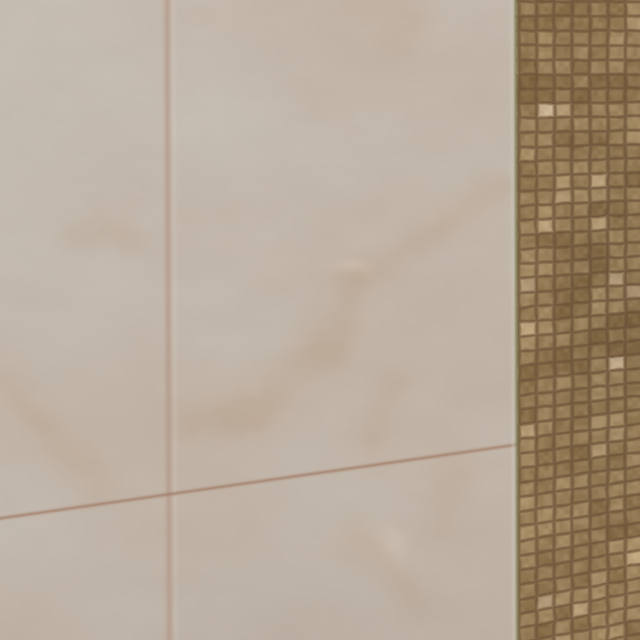
This texture is drawn by a Shadertoy shader. Its source:

```glsl
// Softly focused wall: large beige stone tiles with thin pink-brown grout,
// beside a strip of small gold mosaic. Stone uses warped noise and blurred
// vein segments; the mosaic is a sheared grid with hashed colours.

float hash(vec2 p) {
    p = fract(p * vec2(0.1031, 0.1137));
    p += dot(p, p.yx + 33.33);
    return fract((p.x + p.y) * p.x * 17.0);
}

float noise(vec2 p) {
    vec2 i = floor(p), f = fract(p);
    f = f * f * (3.0 - 2.0 * f);
    return mix(mix(hash(i), hash(i + vec2(1, 0)), f.x),
               mix(hash(i + vec2(0, 1)), hash(i + vec2(1, 1)), f.x), f.y);
}

float fbm(vec2 p) {
    float sum = 0.0, amp = 0.5;
    for (int i = 0; i < 5; i++) {
        sum += amp * noise(p);
        p = mat2(1.6, 1.2, -1.2, 1.6) * p + 7.3;
        amp *= 0.5;
    }
    return sum;
}

float segmentDistance(vec2 p, vec2 a, vec2 b) {
    vec2 pa = p - a, ba = b - a;
    return length(pa - ba * clamp(dot(pa, ba) / dot(ba, ba), 0.0, 1.0));
}

float glow(vec2 p, vec2 size) {
    p /= size;
    return exp(-dot(p, p));
}

// Warm stains, each a segment from xy to zw
const vec4 veins[10] = vec4[10](
    vec4(0.30, 0.335, 0.39, 0.365), vec4(0.39, 0.365, 0.51, 0.45),
    vec4(0.51, 0.45, 0.55, 0.54), vec4(0.56, 0.56, 0.78, 0.71),
    vec4(0.01, 0.40, 0.16, 0.245), vec4(0.13, 0.65, 0.20, 0.64),
    vec4(0.58, 0.98, 0.65, 0.94), vec4(0.55, 0.148, 0.64, 0.09),
    vec4(0.58, 0.32, 0.62, 0.40), vec4(0.71, 0.26, 0.69, 0.20));

vec3 stone(vec2 p) {
    vec2 warp = vec2(fbm(p * 9.0), fbm(p * 9.0 + 40.0)) - 0.48;
    vec2 q = p + 0.07 * warp;
    float stain = 0.0;
    for (int i = 0; i < 10; i++) {
        float d = segmentDistance(q, veins[i].xy, veins[i].zw);
        stain += 0.40 * exp(-d * d / 0.0009);
    }
    float cloud = fbm(p * vec2(3.5, 6.0) + 3.0) - 0.48;
    float warmth = 0.20 + 0.22 * p.x - 0.12 * p.y + 0.9 * cloud
                 + 0.18 * glow(q - vec2(0.68, 0.43), vec2(0.14, 0.13)) + stain;
    vec3 col = mix(vec3(0.765, 0.729, 0.688), vec3(0.742, 0.670, 0.602),
                   clamp(warmth, 0.0, 1.0));

    // Pale highlights and gentle shading
    col += 0.035 * glow(q - vec2(0.548, 0.573), vec2(0.025, 0.014));
    col += 0.030 * glow(q - vec2(0.605, 0.145), vec2(0.026, 0.022));
    col += 0.012 * (p.y - 0.5) + 0.02 * (fbm(p * vec2(12, 24)) - 0.48);
    return col - 0.018 * glow(p - vec2(0.45, 0.0), vec2(0.3, 0.12));
}

// Bright mosaic pieces, by approximate centre
const vec2 sparkles[6] = vec2[6](
    vec2(0.851, 0.828), vec2(0.960, 0.427), vec2(0.960, 0.560),
    vec2(0.985, 0.543), vec2(0.822, 0.548), vec2(0.847, 0.068));

vec2 mosaicGrid(vec2 p) {
    float slope = 0.22 * max(0.9 - p.y, 0.0);
    return vec2((p.x - 0.8105) / 0.0278,
                (p.y - slope * (p.x - 0.806)) / 0.0228 + 0.25);
}

vec3 mosaic(vec2 p) {
    vec2 g = mosaicGrid(p) + 0.10 * (vec2(noise(p * 60.0), noise(p * 60.0 + 9.0)) - 0.5);
    vec2 cell = floor(g), f = abs(fract(g) - 0.5);
    float tone = 0.55 * hash(cell + 11.0) + 0.65 * noise(cell * 0.45 + 5.0) - 0.10;
    tone -= 0.30 * glow(p - vec2(0.91, 0.77), vec2(0.035, 0.025));
    tone -= 0.25 * glow(p - vec2(0.89, 0.45), vec2(0.03, 0.03));
    vec3 col = mix(vec3(0.50, 0.395, 0.255), vec3(0.685, 0.585, 0.43),
                   clamp(tone, 0.0, 1.0));
    col += 0.09 * step(0.93, hash(cell + 71.0));
    for (int i = 0; i < 6; i++) {
        vec2 gap = abs(cell - floor(mosaicGrid(sparkles[i])));
        float same = 1.0 - step(0.5, gap.x + gap.y);
        col = mix(col, vec3(0.80, 0.71, 0.59), same * (i < 2 ? 0.9 : 0.55));
    }
    col += 0.07 * (noise(p * 130.0) - 0.5);

    // Blurred joints between the pieces
    vec2 joint = smoothstep(vec2(0.30), vec2(0.49), f);
    col = mix(col, vec3(0.43, 0.325, 0.225), 0.72 * max(joint.x, joint.y));
    return col * (1.0 - 0.05 * glow(p - vec2(0.96, 0.5), vec2(0.08, 0.3)));
}

void mainImage(out vec4 fragColor, in vec2 fragCoord) {
    vec2 p = fragCoord / iResolution.xy;
    vec3 col = stone(p);

    // Grout: soft upright joint and a thinner rising one
    float upright = p.x - mix(0.2645, 0.2610, p.y);
    col = mix(col, vec3(0.70, 0.585, 0.525), 0.62 * exp(-pow(upright / 0.0052, 2.0)));
    col += 0.018 * exp(-pow((upright - 0.010) / 0.004, 2.0));
    float rising = p.y - 0.190 - 0.1427 * p.x;
    col = mix(col, vec3(0.64, 0.50, 0.42), 0.75 * exp(-pow(rising / 0.0030, 2.0)));

    // Mosaic strip with a greenish rim
    float edge = p.x - mix(0.8085, 0.8055, p.y);
    col = mix(col, mosaic(p), smoothstep(-0.002, 0.0025, edge));
    col = mix(col, vec3(0.80, 0.80, 0.74), 0.35 * exp(-pow((edge + 0.006) / 0.003, 2.0)));
    col = mix(col, vec3(0.50, 0.51, 0.35), 0.70 * exp(-pow(edge / 0.0026, 2.0)));
    fragColor = vec4(clamp(col, 0.0, 1.0), 1.0);
}
```
